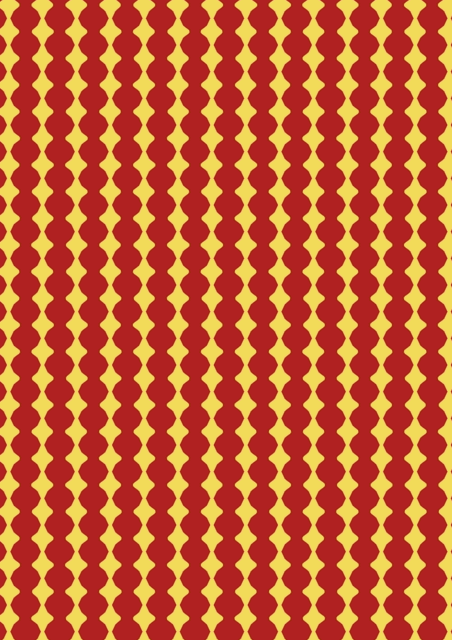
Give the GLSL for this pattern, as a WebGL 2 fragment shader.

```glsl
#version 300 es
precision highp float;
// Vertical chains of yellow four-pointed beads on a red ground.
// Each cell mirrors one width profile about its centre; a signed distance
// to that outline colours the fill, its thin rims and the soft edge.

uniform vec2 u_resolution;
out vec4 fragColor;

const vec2 REPEATS = vec2(13.34, 24.0);    // cells across and down
const vec2 FIRST_CENTRE = vec2(0.256, 0.8125); // in cells from lower left
const vec3 RED = vec3(0.69, 0.13, 0.13);
const vec3 DARK_RED = vec3(0.63, 0.15, 0.06);
const vec3 YELLOW = vec3(0.95, 0.86, 0.35);
const vec3 PALE_GOLD = vec3(0.98, 0.81, 0.42);

// Sine-free hash, 0 to 1
float hash(vec2 p) {
    vec3 q = fract(p.xyx * vec3(0.1031, 0.1030, 0.0973));
    q += dot(q, q.yzx + 33.33);
    return fract((q.x + q.y) * q.z);
}

// Half-width of a bead: t is 0 at the side tip, 1 at the narrow neck
float beadHalfWidth(float t, float tipLength) {
    float body = 0.05 + 0.11 * min((1.0 - t) / 0.6, 1.0);
    float tip = tipLength * (1.0 - smoothstep(0.03, 0.5, t));
    return body + tip;
}

// Positive inside the bead, negative outside, in cell widths
float beadField(vec2 grid) {
    vec2 cell = floor(grid + 0.5);
    vec2 local = grid - cell;
    float side = step(0.0, local.x);
    float wear = hash(cell * vec2(2.0, 1.0) + vec2(side + 7.0, 11.0)) - 0.5;
    float tipLength = 0.16 + 0.03 * wear;
    return beadHalfWidth(2.0 * abs(local.y), tipLength) - abs(local.x);
}

// Fill, rims and softened outline from the distance to the edge
vec3 shadeBead(float dist, float softness) {
    vec3 ground = mix(RED, DARK_RED, smoothstep(-0.06, -0.03, dist));
    vec3 fill = mix(PALE_GOLD, YELLOW, smoothstep(0.03, 0.055, dist));
    return mix(ground, fill, smoothstep(-softness, softness, dist));
}

void main() {
    vec2 uv = gl_FragCoord.xy / u_resolution;
    vec2 grid = uv * REPEATS - FIRST_CENTRE;
    float pixel = REPEATS.x / u_resolution.x;

    // Divide by the slope so rims keep an even width along the outline
    float field = beadField(grid);
    float slope = length(vec2(dFdx(field), dFdy(field))) / pixel;
    float dist = field / max(slope, 0.7);

    fragColor = vec4(shadeBead(dist, max(0.02, 0.8 * pixel)), 1.0);
}
```
